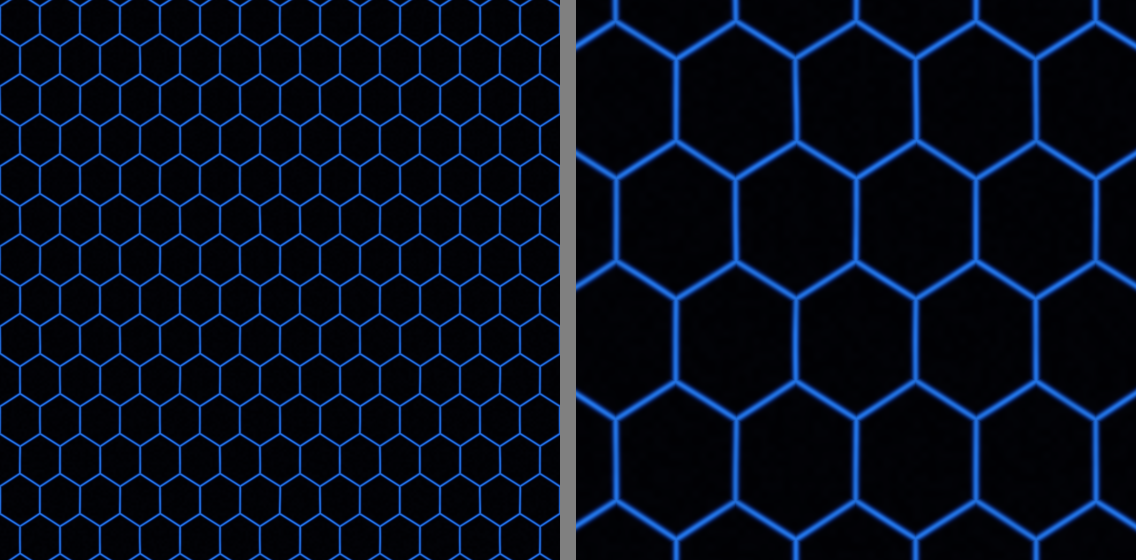
Left, the full canvas; right, a detail of the centre.
Reproduce this pattern procedurally as a three.js fragment shader.

```glsl
varying vec2 vUv;

#define REPEATS 14.0                        // cells across and rows up
#define SIDE 0.34                           // half length of an upright edge, in cells
#define GLOW_WIDTH vec3(0.025, 0.028, 0.032) // line falloff per channel, in cells
#define LINE_COLOR vec3(0.13, 0.44, 0.86)
#define BACK_COLOR vec3(0.002, 0.003, 0.013)
#define GRAIN_COLOR vec3(0.007, 0.009, 0.016)
#define GRAIN_SCALE 220.0
#define WOBBLE 0.012                        // slight unevenness of the wires
#define FADE 0.08                           // brightness variation along the wires

float hash(vec2 p) {
  return fract(sin(dot(p, vec2(127.1, 311.7))) * 43758.5453);
}

float noise(vec2 p) {
  vec2 i = floor(p);
  vec2 f = fract(p);
  f = f * f * (3.0 - 2.0 * f);
  float low = mix(hash(i), hash(i + vec2(1.0, 0.0)), f.x);
  float high = mix(hash(i + vec2(0.0, 1.0)), hash(i + 1.0), f.x);
  return mix(low, high, f.y);
}

// Distance to the nearest wire of a hexagon net with unit width and row pitch
float hexNetDistance(vec2 p) {
  float row = floor(p.y);
  float shift = 0.5 * (1.0 - mod(row, 2.0));
  vec2 q = abs(fract(vec2(p.x + shift, p.y)) - 0.5);

  // Both edges meet at this corner of the cell
  vec2 corner = vec2(0.5, SIDE);
  vec2 slantNormal = normalize(vec2(1.0 - 2.0 * SIDE, 0.5));
  float slant = abs(dot(q - corner, slantNormal));
  float upright = length(vec2(0.5 - q.x, max(q.y - SIDE, 0.0)));
  return min(slant, upright);
}

void main() {
  vec2 p = vUv * REPEATS;
  vec2 drift = vec2(noise(p * 1.7), noise(p * 1.7 + 37.0)) - 0.5;
  float d = hexNetDistance(p + WOBBLE * drift);

  // Soft wires, with blue reaching furthest into the dark
  vec3 reach = d / GLOW_WIDTH;
  vec3 wire = LINE_COLOR * exp(-reach * reach);
  wire *= 1.0 + FADE * (noise(p * 4.0 + 11.0) - 0.5);

  // Faint grain in the dark ground
  vec3 ground = BACK_COLOR + GRAIN_COLOR * noise(vUv * GRAIN_SCALE);

  gl_FragColor = vec4(ground + wire, 1.0);
}
```
